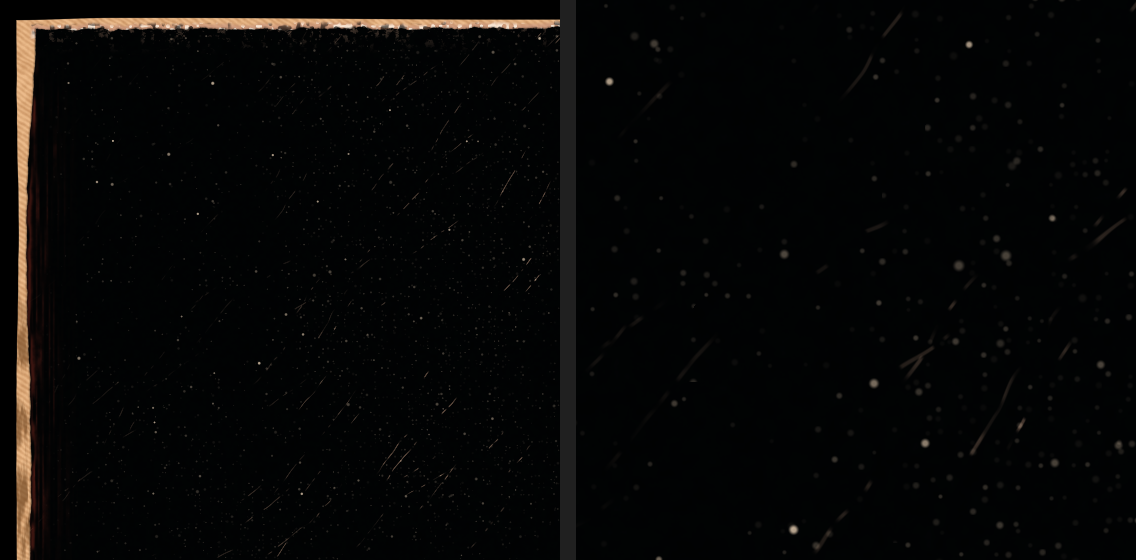
Left: the whole. Right: its middle third, enlarged.
This texture is drawn by a WebGL 2 fragment shader. Its source:

```glsl
#version 300 es
precision highp float;
// A black lacquered sheet with a worn, pale canvas margin on its left and top.
// Edges are noise-displaced boundaries; dust and scratches come from hashed
// grid cells, with dark red streaks rubbed in beside the left margin.

uniform vec2 u_resolution;
out vec4 fragColor;

const vec3 LACQUER = vec3(0.005, 0.010, 0.012);
const vec3 CREAM   = vec3(0.92, 0.73, 0.54);
const vec3 TAN     = vec3(0.74, 0.52, 0.33);
const vec3 PINK    = vec3(0.78, 0.58, 0.49);
const vec3 STAIN   = vec3(0.42, 0.26, 0.12);
const vec3 CHIP    = vec3(0.98, 0.91, 0.84);
const vec3 DUST    = vec3(0.72, 0.64, 0.55);
const vec3 SCRATCH = vec3(0.36, 0.28, 0.23);
const vec3 RUST    = vec3(0.27, 0.085, 0.06);
const float EDGE_SOFTNESS = 0.0013;
const float SCRATCH_WIDTH = 0.0012;
const vec2 SCRATCH_CELL = vec2(0.13, 0.036);

float hash(vec2 cell, float seed) {
    uvec3 k = uvec3(ivec3(vec3(cell, seed))) * uvec3(1597u, 3812u, 2749u);
    uint h = (k.x ^ (k.y * 1663u) ^ (k.z * 7919u)) + 1013u;
    h = (h ^ (h >> 15u)) * 0x2c1b3c6du;
    h = (h ^ (h >> 12u)) * 0x297a2d39u;
    h ^= h >> 15u;
    return float(h >> 8u) / 16777216.0;
}

float noise(vec2 p, float seed) {
    vec2 i = floor(p), f = fract(p);
    f = f * f * (3.0 - 2.0 * f);
    return mix(mix(hash(i, seed), hash(i + vec2(1, 0), seed), f.x),
               mix(hash(i + vec2(0, 1), seed), hash(i + vec2(1, 1), seed), f.x), f.y);
}

float fbm(vec2 p, float seed) {
    float sum = 0.0, amp = 0.5;
    for (int i = 0; i < 4; i++) {
        sum += amp * noise(p, seed + float(i));
        p *= 2.1;
        amp *= 0.5;
    }
    return sum / 0.9375;
}

// One soft dot per occupied cell; most dots are faint, few are bright.
float dust(vec2 p, float cells, float share, float radius, float seed) {
    vec2 i = floor(p * cells), f = fract(p * cells);
    vec2 centre = 0.3 + 0.4 * vec2(hash(i, seed), hash(i, seed + 1.0));
    float size = radius * mix(0.7, 1.2, hash(i, seed + 2.0));
    float d = length(f - centre) / cells;
    float glow = mix(0.15, 1.0, pow(hash(i, seed + 3.0), 2.5));
    return step(hash(i, seed + 4.0), share) * glow * (1.0 - smoothstep(size * 0.25, size, d));
}

// Bent, broken hairlines running along one direction.
float scratches(vec2 p, float angle, float share, float seed) {
    float c = cos(angle), s = sin(angle);
    vec2 q = vec2(c * p.x + s * p.y, c * p.y - s * p.x) + 3.0;
    q.y += 0.03 * noise(q * 5.0, seed) + 0.004 * noise(q * 45.0, seed + 1.0);
    vec2 i = floor(q / SCRATCH_CELL), f = fract(q / SCRATCH_CELL);
    float d = abs(f.y - mix(0.2, 0.8, hash(i, seed + 2.0))) * SCRATCH_CELL.y;
    float reach = mix(0.15, 0.48, hash(i, seed + 3.0));
    float span = 1.0 - smoothstep(reach * 0.7, reach, abs(f.x - 0.5));
    float broken = smoothstep(0.35, 0.75, noise(q * vec2(130.0, 40.0), seed + 4.0));
    float line = 1.0 - smoothstep(SCRATCH_WIDTH * 0.3, SCRATCH_WIDTH * 1.4, d);
    return step(hash(i, seed + 5.0), share) * span * broken * line;
}

void main() {
    vec2 p = gl_FragCoord.xy / u_resolution;
    float soft = max(EDGE_SOFTNESS, 0.7 / u_resolution.y);

    // Margin boundaries: smooth outside, ragged inside.
    float outerX = 0.029 + 0.004 * exp(-pow((p.y - 0.58) / 0.16, 2.0))
                 + 0.001 * noise(p.yy * 30.0, 3.0);
    float innerX = 0.048 + 0.016 * smoothstep(0.62, 0.95, p.y)
                 + 0.007 * smoothstep(0.5, 0.2, p.y) + 0.006 * (fbm(p.yy * 28.0, 7.0) - 0.5);
    float outerY = 0.964 + 0.004 * smoothstep(0.03, 0.2, p.x) - 0.003 * smoothstep(0.3, 0.9, p.x);
    float innerY = 0.946 + 0.004 * p.x + 0.013 * (fbm(vec2(p.x * 45.0, p.y * 30.0), 11.0) - 0.5);
    float sheet = smoothstep(-soft, soft, min(p.x - outerX, outerY - p.y));
    float inset = max(innerX - p.x, p.y - innerY);
    float margin = smoothstep(-soft, soft, inset);

    // Lacquer with grain, dust and scratches, denser to the lower right.
    float wear = smoothstep(0.1, 1.3, p.x + 0.5 * (1.0 - p.y));
    float patches = smoothstep(0.25, 0.7, fbm(p * 5.0, 20.0));
    vec3 lacquer = LACQUER * mix(0.6, 1.3, fbm(p * 140.0, 24.0));
    float specks = dust(p, 38.0, 0.075, 0.0036, 30.0)
                 + 0.40 * dust(p, 83.0, 0.04 + 0.14 * wear * patches, 0.0030, 36.0)
                 + 0.26 * dust(p, 150.0, 0.05 + 0.17 * wear * patches, 0.0024, 42.0);
    lacquer += DUST * specks * smoothstep(0.06, 0.16, p.x);
    float hairlines = scratches(p, 0.92, 0.30, 50.0) + 0.8 * scratches(p, 0.62, 0.18, 60.0);
    lacquer += SCRATCH * hairlines * wear * mix(0.4, 1.0, patches);

    // Rust streaks beside the left margin and crumbs below the top one.
    float streak = pow(noise(p * vec2(260.0, 11.0), 70.0), 3.0) * fbm(p * vec2(90.0, 60.0), 72.0);
    float streakZone = smoothstep(0.145, 0.06, p.x) * smoothstep(0.93, 0.7, p.y);
    lacquer += RUST * streak * streakZone * 0.9;
    float rim = exp(-pow((p.x - innerX - 0.005) / 0.004, 2.0)) * smoothstep(0.92, 0.82, p.y);
    lacquer += RUST * rim * smoothstep(0.3, 0.7, noise(p * vec2(120.0, 26.0), 76.0)) * 0.8;
    float crumbs = smoothstep(0.58, 0.8, fbm(p * 110.0, 80.0)) * smoothstep(0.90, 0.95, p.y);
    lacquer += SCRATCH * crumbs * 0.6;

    // Woven canvas: diagonal threads, stains on the left, chips along the top.
    float thread = 0.5 + 0.5 * sin(dot(p, vec2(420.0, 620.0)) + 3.0 * noise(p * 60.0, 90.0));
    vec3 canvas = mix(TAN, CREAM, clamp(0.25 + 0.4 * thread + 0.7 * fbm(p * 95.0, 92.0) - 0.1, 0.0, 1.0));
    float stain = smoothstep(0.42, 0.72, fbm(p * vec2(70.0, 16.0), 96.0)) * smoothstep(0.55, 0.35, p.y);
    canvas = mix(canvas, STAIN, 0.65 * stain);
    float topInner = smoothstep(0.013, 0.003, inset) * smoothstep(0.92, 0.945, p.y);
    canvas = mix(canvas, PINK, 0.75 * topInner);
    canvas = mix(canvas, CHIP, topInner * smoothstep(0.58, 0.75, noise(p * 150.0, 100.0)));
    canvas *= 1.0 - 0.6 * topInner * smoothstep(0.64, 0.82, noise(p * 120.0, 104.0));
    canvas *= mix(0.75, 1.0, smoothstep(0.0, 0.004, inset));

    fragColor = vec4(mix(lacquer, canvas, margin) * sheet, 1.0);
}
```
